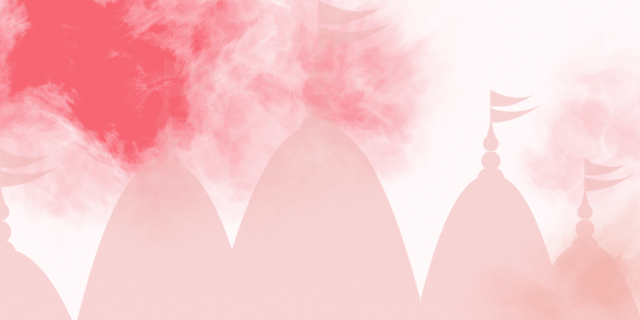
A WebGL 1 fragment shader for this background:

```glsl
precision highp float;
uniform vec2 u_resolution;

const vec3 PAPER = vec3(1.0, 0.975, 0.98);
const vec3 BLUSH = vec3(0.985, 0.82, 0.835);
const vec3 ROSE = vec3(0.98, 0.62, 0.66);
const vec3 CRIMSON = vec3(0.97, 0.40, 0.45);
const vec3 SALMON = vec3(0.955, 0.70, 0.67);
const vec3 STONE = vec3(0.965, 0.815, 0.81);

vec2 hash2(vec2 p) {
  vec2 k = vec2(dot(p, vec2(127.1, 311.7)), dot(p, vec2(269.5, 183.3)));
  return fract(sin(k) * 43758.5);
}

// Distance to the nearest scattered cell centre
float cellular(vec2 p) {
  vec2 cell = floor(p), local = fract(p);
  float nearest = 2.0;
  for (int y = -1; y <= 1; y++) {
    for (int x = -1; x <= 1; x++) {
      vec2 o = vec2(float(x), float(y));
      nearest = min(nearest, length(o + hash2(cell + o) - local));
    }
  }
  return nearest;
}

// Swirling sines, each layer finer and rotated
float layeredSines(vec2 p) {
  float sum = 0.0, amp = 0.5;
  for (int i = 0; i < 6; i++) {
    p += 0.6 * sin(p.yx * 1.3 + vec2(1.7, 4.1));
    sum += amp * sin(p.x) * cos(p.y);
    p = mat2(1.52, 1.14, -1.14, 1.52) * p + 2.3;
    amp *= 0.6;
  }
  return sum;
}

// Mottled pigment, about 0.5 on average
float pigment(vec2 p) {
  float c = 0.5 * cellular(p * 6.0) + 0.3 * cellular(p * 14.0 + 3.0) + 0.2 * cellular(p * 31.0 + 7.0);
  return 1.0 - c;
}

float puff(vec2 p, vec2 centre, vec2 radius) {
  return smoothstep(1.0, 0.0, length((p - centre) / radius));
}

vec3 washColor(float density) {
  vec3 c = mix(PAPER, BLUSH, smoothstep(0.0, 0.32, density));
  c = mix(c, ROSE, smoothstep(0.25, 0.68, density));
  return mix(c, CRIMSON, smoothstep(0.6, 1.05, density));
}

// Curved flag strip that narrows to a tip
float pennant(vec2 q, float len, float topY, float lowY, float tipY) {
  float t = clamp(q.x / len, 0.0, 1.0);
  float sag = 0.08 * t * (1.0 - t);
  float upper = mix(topY, tipY, t) - sag;
  float lower = mix(lowY, tipY, t) - sag;
  return max(max(q.y - upper, lower - q.y), max(-q.x, q.x - len));
}

float ball(vec2 q, float y, float r) {
  return length(q - vec2(0.0, y)) - r;
}

// Domed tower hanging below the top of its flagpole
float temple(vec2 p, vec2 poleTop, float size, float breadth) {
  vec2 q = (p - poleTop) / size;
  float ax = abs(q.x);
  float depth = -0.39 - q.y;
  float halfWidth = 0.318 * breadth * pow(max(depth, 0.0) / 0.552, 0.45);
  float d = max(ax - halfWidth, -depth);
  d = min(d, min(ball(q, -0.417, 0.064), ball(q, -0.326, 0.044)));
  d = min(d, ball(q, -0.247, 0.036));
  // Spire and pole
  float taper = clamp((-0.14 - q.y) / 0.1, 0.0, 1.0);
  float rod = 0.003 + 0.027 * taper * sqrt(taper);
  d = min(d, max(ax - rod, max(q.y, -0.25 - q.y)));
  d = min(d, pennant(q, 0.19, 0.0, -0.073, -0.026));
  d = min(d, pennant(q, 0.224, -0.085, -0.15, -0.073));
  return d * size;
}

void main() {
  vec2 p = gl_FragCoord.xy / u_resolution * vec2(2.0, 1.0);
  float pixel = 1.0 / u_resolution.y;

  // Ragged watercolour clouds
  vec2 warp = vec2(layeredSines(p * 7.0), layeredSines(p * 7.0 + 19.0));
  vec2 q = p + 0.07 * warp;
  float mottle = pigment(q);
  float grain = cellular(p * 110.0) - 0.5;
  float density = 0.5 * puff(q, vec2(0.55, 0.85), vec2(1.1, 0.75));
  density += 0.62 * puff(q, vec2(0.28, 0.8), vec2(0.55, 0.6));
  density += 0.28 * puff(q, vec2(0.1, 0.92), vec2(0.36, 0.36));
  density += 0.25 * puff(q, vec2(0.42, 0.58), vec2(0.26, 0.3));
  density += 0.3 * puff(q, vec2(1.14, 0.68), vec2(0.28, 0.38));
  density += 0.22 * puff(q, vec2(1.94, 0.6), vec2(0.32, 0.44));
  density += 0.13 * puff(q, vec2(1.75, 0.52), vec2(0.2, 0.28));
  density *= 0.1 + 1.65 * mottle + 0.2 * warp.x + 0.16 * grain;
  vec3 color = washColor(density);

  // Temple skyline
  float d = temple(p, vec2(0.997, 1.0), 1.0, 1.0);
  d = min(d, temple(p, vec2(1.534, 0.719), 0.68, 1.0));
  d = min(d, temple(p, vec2(1.828, 0.503), 0.67, 1.0));
  d = min(d, temple(p, vec2(0.515, 0.82), 0.83, 1.0));
  d = min(d, temple(p, vec2(0.0, 0.536), 0.8, 1.2));
  float cover = smoothstep(pixel, -pixel, d);
  cover *= mix(0.88, 0.2, smoothstep(0.35, 0.75, density));
  vec3 stone = STONE * mix(vec3(1.0), color, 0.4);
  stone = mix(stone, BLUSH, 0.35 * smoothstep(0.35, 0.0, p.y));
  color = mix(color, stone, cover);

  // Salmon mist over the lower right corner
  float mist = puff(q, vec2(1.93, 0.13), vec2(0.38, 0.27));
  mist = max(mist, 0.8 * puff(q, vec2(1.7, 0.02), vec2(0.36, 0.19)));
  color = mix(color, SALMON, clamp(mist * (0.25 + mottle), 0.0, 0.85));

  gl_FragColor = vec4(color + 0.012 * grain, 1.0);
}
```
